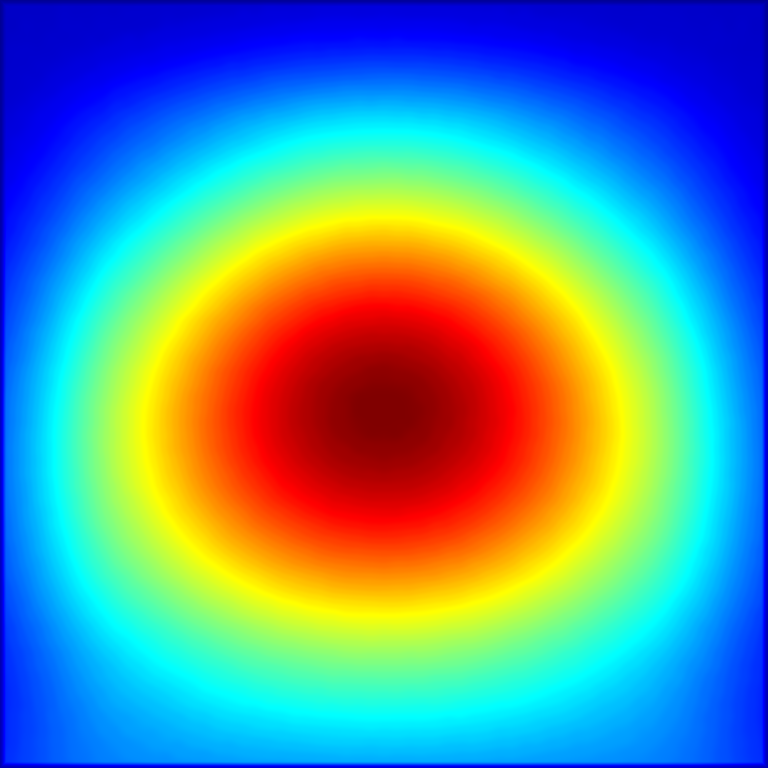
This background is drawn by a WebGL 1 fragment shader. Its source:

```glsl
precision highp float;
// Draws a rainbow heat map: one warm, slightly flattened hot spot cooling to deep blue edges.

uniform vec2 u_resolution;

const vec2 HOT_CENTER = vec2(0.499, 0.466);
const float SIDE_SPREAD = 0.45;
const float UPPER_SPREAD = 0.364;
const float LOWER_SPREAD = 0.388;
const float SKEW = 0.28;
const float AMBIENT_HEAT = 0.07;
const float BAND_COUNT = 64.0;
const float BAND_STRENGTH = 0.45;

float hash(vec2 p) {
  return fract(sin(dot(p, vec2(127.1, 311.7))) * 43758.5);
}

float valueNoise(vec2 p) {
  vec2 cell = floor(p);
  vec2 f = fract(p);
  f = f * f * (3.0 - 2.0 * f);
  float low = mix(hash(cell), hash(cell + vec2(1.0, 0.0)), f.x);
  float high = mix(hash(cell + vec2(0.0, 1.0)), hash(cell + vec2(1.0, 1.0)), f.x);
  return mix(low, high, f.y);
}

// Squared excess of a distance beyond a threshold
float tail(float distance, float start) {
  float excess = max(distance - start, 0.0);
  return excess * excess;
}

// Gaussian-like heat: wide and warm below, cut off faster at the top and sides
float heatField(vec2 uv) {
  vec2 d = uv - HOT_CENTER;
  d.x /= SIDE_SPREAD;
  d.y /= d.y > 0.0 ? UPPER_SPREAD : LOWER_SPREAD;
  float xx = d.x * d.x;
  float falloff = dot(d, d) + SKEW * xx * d.y;
  falloff += 4.0 * tail(d.y, 1.0) + 2.7 * tail(abs(d.x), 0.75);
  falloff -= 0.6 * (1.0 + 3.0 * xx) * tail(-d.y, 0.7);
  return length(vec2(exp(-falloff), AMBIENT_HEAT));
}

// Thin cold rim along the canvas border
float rimFade(vec2 uv) {
  vec2 inset = min(uv, 1.0 - uv);
  return mix(0.3, 1.0, smoothstep(0.0, 0.009, min(inset.x, inset.y)));
}

// Faint soft steps between neighbouring colour levels
float softBands(float value, float levels, float strength) {
  float scaled = value * levels;
  float stepped = floor(scaled) + smoothstep(0.1, 0.9, fract(scaled));
  return mix(scaled, stepped, strength) / levels;
}

// Dark blue, blue, cyan, yellow, red, dark red
vec3 rainbow(float heat) {
  return clamp(1.5 - abs(4.0 * heat - vec3(3.0, 2.0, 1.0)), 0.0, 1.0);
}

void main() {
  vec2 uv = gl_FragCoord.xy / u_resolution;
  float ripple = (valueNoise(uv * 60.0) - 0.5) * 0.004;
  float heat = clamp((heatField(uv) + ripple) * rimFade(uv), 0.0, 1.0);
  gl_FragColor = vec4(rainbow(softBands(heat, BAND_COUNT, BAND_STRENGTH)), 1.0);
}
```
